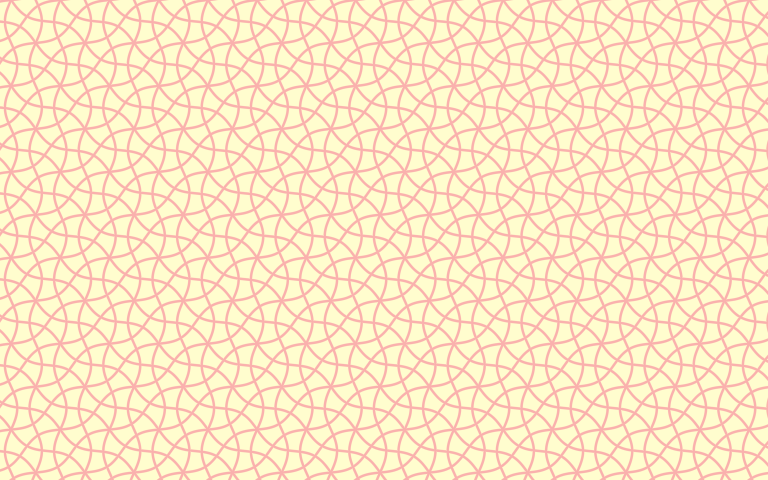
Reproduce this pattern procedurally as a WebGL 1 fragment shader.

```glsl
precision highp float;
// Triangular net of wavy pink threads on cream, three threads meeting at each knot.

#define KNOT_STEP 0.1025              // knot spacing across, in canvas heights
#define ROW_PAIR 0.179                // height of two knot rows, in canvas heights
#define FIRST_KNOT vec2(0.0231, 1.0)  // anchor knot, in canvas heights
#define WAVE_HEIGHT 0.125             // thread sway, in knot steps
#define THREAD_WIDTH 0.051            // thread width, in knot steps
#define CREAM vec3(1.0, 0.993, 0.806)
#define PINK vec3(0.98, 0.695, 0.68)

uniform vec2 u_resolution;

const float PI = 3.14159265;
const float SQRT3 = 1.7320508;

// Distance to the nearest wavy thread of the family turned by the given angle.
float threadDistance(vec2 p, float angle) {
  vec2 across = vec2(cos(angle), sin(angle));
  vec2 along = vec2(-across.y, across.x);
  float offset = dot(p, across);

  // Threads lie half a step apart; neighbours sway in opposite phase.
  float index = floor(offset * 2.0 + 0.5);
  float frequency = 2.0 * PI / SQRT3;
  float phase = dot(p, along) * frequency + PI * index;
  float sway = WAVE_HEIGHT * sin(phase);
  float slope = WAVE_HEIGHT * frequency * cos(phase);

  // The slope correction keeps the width even along the curve.
  return abs(offset - 0.5 * index - sway) / sqrt(1.0 + slope * slope);
}

void main() {
  vec2 p = gl_FragCoord.xy / u_resolution.y - FIRST_KNOT;
  p *= vec2(1.0 / KNOT_STEP, SQRT3 / ROW_PAIR);

  // Three thread families, 60 degrees apart.
  float nearest = 1.0;
  for (int i = 0; i < 3; i++) {
    nearest = min(nearest, threadDistance(p, float(i) * PI / 3.0));
  }

  // Soft edge about one pixel wide.
  float pixel = 1.0 / (u_resolution.y * KNOT_STEP);
  float edge = nearest - 0.5 * THREAD_WIDTH;
  float cover = 1.0 - smoothstep(-0.7 * pixel, 0.7 * pixel, edge);

  gl_FragColor = vec4(mix(CREAM, PINK, cover), 1.0);
}
```
